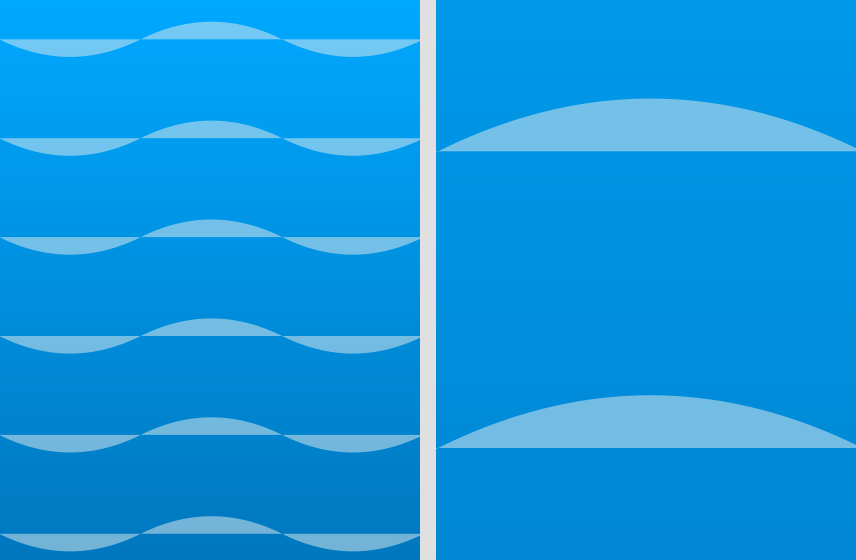
Left, the full canvas; right, a detail of the centre.
Write a WebGL 1 fragment shader that draws this pattern.

```glsl
precision highp float;

// Six rows of pale translucent waves over a vertical blue gradient.
// Each wave fills the gap between a level line and alternating parabolic
// arcs; rows repeat with fract, and coverage is measured per pixel.

uniform vec2 u_resolution;

const vec3 SKY_BLUE = vec3(0.0, 0.659, 1.0);
const vec3 DEEP_BLUE = vec3(0.0, 0.467, 0.745);
const vec3 FOAM = vec3(0.9, 0.93, 0.93);
const float FOAM_ALPHA = 0.5;

// Horizontal lengths are fractions of the width, vertical of the height.
const float ARC_WIDTH = 0.3368;
const float CREST_START = 0.335;
const float ARC_HEIGHT = 0.0314;
const float ROW_PITCH = 0.1766;
const float FIRST_ROW = 0.0702;

// Parabolic arcs of alternating sign, upward on the first arc.
float arcWave(float x, float start, float width, float height) {
  float arc = (x - start) / width;
  float t = fract(arc);
  float direction = 1.0 - 2.0 * mod(floor(arc), 2.0);
  return direction * height * 4.0 * t * (1.0 - t);
}

// Signed height above the nearest repeated level line.
float rowOffset(float depth, float first, float pitch) {
  return (0.5 - fract((depth - first) / pitch + 0.5)) * pitch;
}

// Share of a pixel centred at y that lies between two levels.
float bandCoverage(float y, float a, float b, float pixel) {
  float low = clamp((min(a, b) - y) / pixel + 0.5, 0.0, 1.0);
  float high = clamp((max(a, b) - y) / pixel + 0.5, 0.0, 1.0);
  return high - low;
}

void main() {
  vec2 uv = gl_FragCoord.xy / u_resolution;
  float pixel = 1.0 / u_resolution.y;
  float depth = 1.0 - uv.y;

  // Background water
  vec3 color = mix(SKY_BLUE, DEEP_BLUE, depth);

  // Wave rows
  float offset = rowOffset(depth, FIRST_ROW, ROW_PITCH);
  float crest = arcWave(uv.x, CREST_START, ARC_WIDTH, ARC_HEIGHT);
  float foam = bandCoverage(offset, 0.0, crest, pixel);
  color = mix(color, FOAM, foam * FOAM_ALPHA);

  gl_FragColor = vec4(color, 1.0);
}
```
